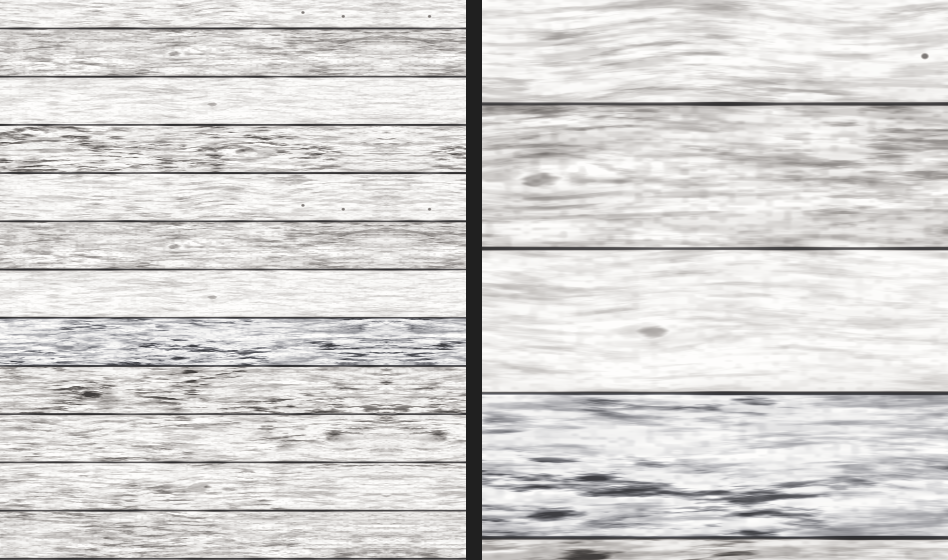
Left, the full canvas; right, a detail of the centre.
Write a Shadertoy shader that draws this texture.

```glsl
const float PLANK_HEIGHT = 0.0861;

// Tone, wear and knot position along each plank, top to bottom
const vec3 PLANKS[12] = vec3[12](
    vec3(0.25, 0.25, 0.72), vec3(0.90, 0.35, 0.31), vec3(0.25, 0.10, 0.38),
    vec3(0.45, 0.72, 0.43), vec3(0.25, 0.25, 0.72), vec3(0.90, 0.35, 0.31),
    vec3(0.25, 0.10, 0.38), vec3(0.60, 1.00, 0.14), vec3(0.60, 0.80, 0.16),
    vec3(0.40, 0.55, 0.60), vec3(0.40, 0.50, 0.37), vec3(0.90, 0.35, 0.19));

float hash(vec2 p) {
    vec3 q = fract(p.xyx * vec3(0.1031, 0.1030, 0.0973));
    q += dot(q, q.yzx + 33.33);
    return fract((q.x + q.y) * q.z);
}

float noise(vec2 p) {
    vec2 i = floor(p), f = fract(p);
    f = f * f * (3.0 - 2.0 * f);
    return mix(mix(hash(i), hash(i + vec2(1, 0)), f.x),
               mix(hash(i + vec2(0, 1)), hash(i + vec2(1, 1)), f.x), f.y);
}

float fbm(vec2 p) {
    float sum = 0.0, amplitude = 0.53;
    for (int i = 0; i < 4; i++) {
        sum += amplitude * noise(p);
        p = p * 2.03 + 17.7;
        amplitude *= 0.5;
    }
    return sum;
}

void mainImage(out vec4 fragColor, in vec2 fragCoord) {
    vec2 p = fragCoord / iResolution.y;
    float pixel = 1.0 / (iResolution.y * PLANK_HEIGHT);

    // Plank row counted from the top, and height v within it
    float rows = (1.0 - p.y - 0.0508) / PLANK_HEIGHT + 1.0;
    int row = clamp(int(floor(rows)), 0, 11);
    float v = fract(rows);
    vec3 plank = PLANKS[row];
    float tone = plank.x, wear = plank.y;

    // Rows 4 to 6 repeat rows 0 to 2; the right end is mirrored
    float kind = float(row >= 4 && row < 7 ? row - 4 : row);
    float x = 0.69 - abs(p.x - 0.69);
    vec2 seed = vec2(kind * 37.3 + 5.0, kind * 61.7 + 9.0);

    // Grain bends around the knot
    float knotV = 0.45 + 0.3 * hash(seed);
    vec2 q = vec2((x - plank.z) / PLANK_HEIGHT, v - knotV);
    float bend = exp(-dot(q * vec2(2.0, 5.0), q * vec2(2.0, 5.0)));
    float grainV = knotV + q.y * (1.0 - 0.6 * bend);
    grainV += 0.09 * (noise(vec2(x * 10.0, v * 2.0) + seed) - 0.5);

    // Soft wash, fine fibres, hairlines and specks
    float wash = fbm(vec2(x * 12.0, grainV * 9.0) + seed);
    float fibre = fbm(vec2(x * 24.0, grainV * 22.0) + seed + 40.0);
    float hair = noise(vec2(x * 34.0, grainV * 30.0) + seed);
    float speck = noise(vec2(x * 180.0, v * 42.0) + seed);

    // Thin broken cracks, gathered in worn patches
    float crack = smoothstep(0.46, 0.80, fbm(vec2(x * 34.0, grainV * 26.0) + seed + 80.0));
    float worn = smoothstep(0.28, 0.72, fbm(vec2(x * 11.0, v * 3.5) + seed + 120.0));

    float dark = -0.015 + 0.10 * tone * smoothstep(0.25, 0.65, wash);
    dark += (0.10 + 0.20 * wear) * smoothstep(0.42, 0.80, fibre);
    dark += (0.02 + 0.08 * tone) * smoothstep(0.45, 1.0, hair);
    dark += (0.03 + 0.07 * tone) * smoothstep(0.35, 1.0, speck);
    dark += 0.95 * wear * crack * worn;

    // Small ragged knot core
    float core = length(q * vec2(0.6, 1.4)) + 0.25 * (fibre - 0.5);
    dark += (0.25 + 0.25 * wear) * (1.0 - smoothstep(0.0, 0.06, core));
    dark += 0.35 * wear * bend * smoothstep(0.45, 0.65, hair);

    // Nail holes on the first kind of plank
    if (kind < 0.5) {
        for (int i = 0; i < 2; i++) {
            vec2 nail = vec2((x - 0.541 - 0.072 * float(i)) / PLANK_HEIGHT, v - 0.67 - 0.08 * float(i));
            dark += 0.6 * (1.0 - smoothstep(0.01, 0.02 + pixel, length(nail * vec2(0.8, 1.0))));
        }
    }

    // Seams, with a ragged shadow on the plank edges
    float edge = min(v, 1.0 - v);
    float ragged = noise(vec2(p.x * 26.0, floor(rows + 0.5) * 7.0));
    float seam = 1.0 - smoothstep(0.003, 0.008 + pixel, edge - 0.006 * ragged);
    dark += 0.20 * ragged * exp(-edge * 28.0);
    dark = clamp(dark, 0.0, 1.0);
    dark = mix(dark * (1.0 - 0.25 * dark), 0.82, seam * (0.75 + 0.25 * ragged));

    // Warm paint, cooler on the most worn plank
    vec3 tint = mix(vec3(0.010, -0.005, -0.012), vec3(-0.008, -0.005, 0.018),
                    max(smoothstep(0.9, 1.0, wear), 0.5 * seam));
    vec3 color = vec3(0.995, 0.993, 0.987) * (1.0 - dark) + tint * 4.0 * dark * (1.0 - dark);
    fragColor = vec4(clamp(color, 0.0, 1.0), 1.0);
}
```
